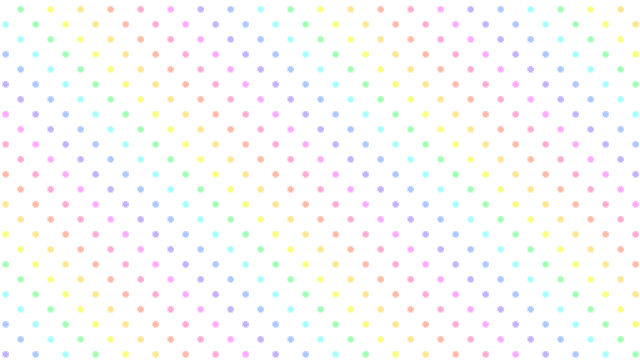
This pattern is drawn by a Shadertoy shader. Its source:

```glsl
// Staggered pastel dots on white, coloured in nine diagonal bands.
// A sheared grid puts one dot in each cell; the sheared column picks the hue,
// and each dot is the union of two boxes, a square with notched corners.

#define ROWS 24.0                   // dot rows down the canvas
#define PITCH 2.0                   // dot spacing across, in row heights
#define ORIGIN vec2(1.375, 0.625)   // first dot, from the top left, in row heights
#define DOT_LONG 0.20833            // half width of the dot
#define DOT_SHORT 0.125             // half width of its flat sides
#define PAPER vec3(1.0)

const int HUES = 9;
const vec3 PASTELS[HUES] = vec3[HUES](
    vec3(0.64, 1.00, 0.71),  // green
    vec3(0.98, 1.00, 0.50),  // yellow
    vec3(1.00, 0.90, 0.57),  // amber
    vec3(1.00, 0.73, 0.66),  // salmon
    vec3(1.00, 0.67, 0.83),  // pink
    vec3(1.00, 0.67, 1.00),  // magenta
    vec3(0.77, 0.70, 1.00),  // violet
    vec3(0.68, 0.79, 1.00),  // blue
    vec3(0.66, 1.00, 1.00)   // cyan
);

float boxDistance(vec2 p, vec2 halfSize) {
    vec2 d = abs(p) - halfSize;
    return length(max(d, 0.0)) + min(max(d.x, d.y), 0.0);
}

float dotDistance(vec2 p) {
    return min(boxDistance(p, vec2(DOT_LONG, DOT_SHORT)),
               boxDistance(p, vec2(DOT_SHORT, DOT_LONG)));
}

void mainImage(out vec4 fragColor, in vec2 fragCoord) {
    // Row heights, measured down from the top left
    float pixel = ROWS / iResolution.y;
    vec2 p = vec2(fragCoord.x, iResolution.y - fragCoord.y) * pixel;

    // Each row moves half a pitch to the right, carrying its colours along
    float row = floor(p.y);
    float across = p.x - ORIGIN.x - row * 0.5 * PITCH;
    float column = floor(across / PITCH + 0.5);
    vec2 local = vec2(across - column * PITCH, p.y - row - ORIGIN.y);

    // Hue and smoothed coverage
    int hue = int(mod(column + 0.5, float(HUES)));
    float coverage = clamp(0.5 - dotDistance(local) / pixel, 0.0, 1.0);
    fragColor = vec4(mix(PAPER, PASTELS[hue], coverage), 1.0);
}
```
